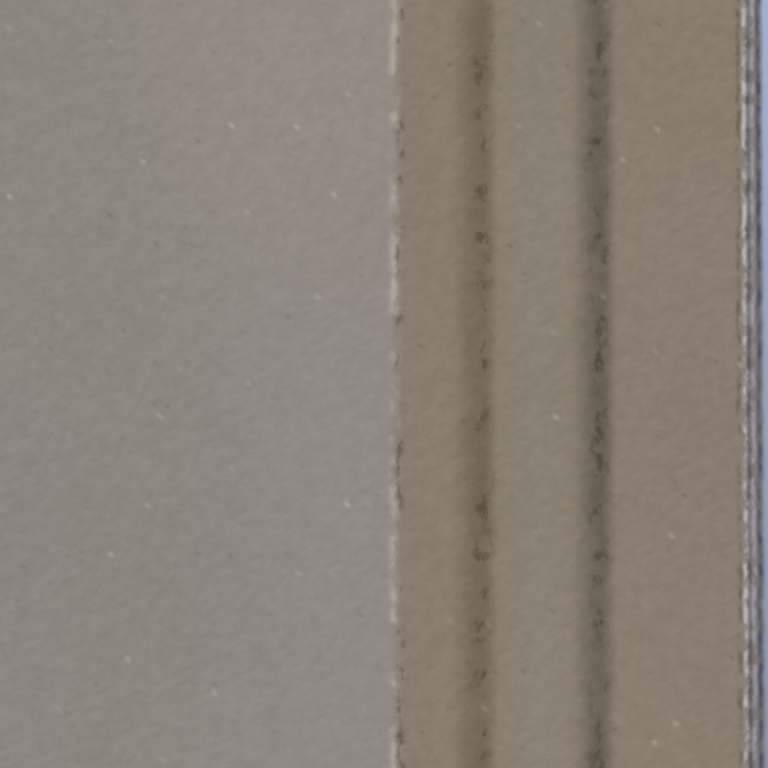
This texture is drawn by a WebGL 1 fragment shader. Its source:

```glsl
precision highp float;
// Painted wall beside a moulded door frame with two soft vertical grooves and a bright edge strip.

uniform vec2 u_resolution;

float hash(vec2 p) {
  vec3 q = fract(vec3(p.xyx) * 0.1031);
  q += dot(q, q.yzx + 33.33);
  return fract((q.x + q.y) * q.z);
}

float noise(vec2 p) {
  vec2 i = floor(p);
  vec2 f = fract(p);
  f = f * f * (3.0 - 2.0 * f);
  return mix(mix(hash(i), hash(i + vec2(1.0, 0.0)), f.x),
             mix(hash(i + vec2(0.0, 1.0)), hash(i + vec2(1.0, 1.0)), f.x), f.y);
}

float fbm(vec2 p) {
  float sum = 0.0;
  float amplitude = 0.5;
  for (int i = 0; i < 4; i++) {
    sum += amplitude * noise(p);
    p = mat2(0.8, 0.6, -0.6, 0.8) * p * 2.03 + 17.3;
    amplitude *= 0.5;
  }
  return sum / 0.9375;
}

// Soft vertical line centred on c.
float line(float x, float c, float width) {
  float d = (x - c) / width;
  return exp(-d * d);
}

// Shadow that builds slowly from the left and ends sooner on the right.
float groove(float x, float left, float deepest, float right) {
  return smoothstep(left, deepest, x) * (1.0 - smoothstep(deepest, right, x));
}

// Sparse soft flecks of varied strength, one candidate per grid cell.
float flecks(vec2 p, float density) {
  vec2 cell = floor(p);
  vec2 centre = 0.35 + 0.3 * vec2(hash(cell + 3.1), hash(cell + 8.7));
  vec2 d = fract(p) - centre;
  d.x += 0.4 * d.y;
  float spot = 1.0 - smoothstep(0.0, 0.32, length(d));
  return spot * step(1.0 - density, hash(cell + 21.0)) * hash(cell + 50.0);
}

void main() {
  vec2 uv = gl_FragCoord.xy / u_resolution;
  float ragged = fbm(uv * vec2(25.0, 60.0)) - 0.5;
  float x = uv.x + 0.005 * ragged;
  float blotch = fbm(uv * 4.0 + 5.0) - 0.5;

  // Flat wall, cooler at the left, and warmer frame turning rosy low on the right
  vec3 wall = mix(vec3(0.542, 0.522, 0.495), vec3(0.567, 0.536, 0.514), smoothstep(0.0, 0.45, uv.x));
  wall += vec3(0.012, 0.008, 0.004) * smoothstep(0.4, 1.0, uv.y);
  vec3 frame = mix(vec3(0.528, 0.493, 0.436), vec3(0.538, 0.505, 0.45), line(uv.x, 0.7, 0.05));
  float rosy = smoothstep(0.78, 0.88, uv.x) * line(uv.y, 0.42, 0.3);
  frame += vec3(0.003, -0.005, 0.007) * rosy;
  vec3 color = mix(wall, frame, smoothstep(0.506, 0.529, x));
  color += 0.018 * blotch;

  // Chipped corner: irregular pale rim and sparse dark chips
  float chips = fbm(uv * vec2(55.0, 45.0) + 12.0);
  color += 0.11 * line(x, 0.513, 0.006) * smoothstep(0.38, 0.8, chips);
  float nicks = fbm(uv * vec2(70.0, 55.0) + 9.0);
  color -= 0.13 * line(x, 0.521, 0.005) * smoothstep(0.52, 0.8, nicks);

  // Grooves
  float wear = 0.75 + 0.5 * fbm(uv * vec2(30.0, 14.0) + 2.0);
  color -= vec3(0.085, 0.086, 0.085) * wear * groove(x, 0.58, 0.628, 0.652);
  color -= vec3(0.115, 0.113, 0.105) * wear * groove(x, 0.738, 0.782, 0.806);
  float grit = smoothstep(0.5, 0.85, fbm(uv * vec2(95.0, 65.0)));
  color -= 0.09 * grit * (line(x, 0.628, 0.013) + line(x, 0.781, 0.014));

  // Plaster grain, slanted and fine
  vec2 slanted = vec2(uv.x + 0.5 * uv.y, uv.y - 0.5 * uv.x);
  color += 0.045 * (fbm(slanted * vec2(75.0, 120.0)) - 0.5);
  color += 0.01 * (noise(uv * 300.0) - 0.5);
  color += 0.09 * flecks(uv * 45.0, 0.04) - 0.05 * flecks(uv * 52.0 + 30.0, 0.04);

  // Bright edge strip: seam, flaking bead, dark gap, then a sliver of blue daylight
  float broken = fbm(uv * vec2(90.0, 70.0) + 60.0);
  float flaking = smoothstep(0.25, 0.75, broken);
  float edge = uv.x + 0.003 * ragged - 0.004 * (1.0 - uv.y);
  color -= 0.1 * line(edge, 0.961, 0.004) * flaking;
  color = mix(color, vec3(0.475, 0.455, 0.45), smoothstep(0.961, 0.973, edge));
  color += vec3(0.2, 0.2, 0.23) * line(edge, 0.968, 0.004) * (0.15 + flaking);
  color += vec3(0.13, 0.13, 0.16) * line(edge, 0.979, 0.004) * (0.1 + flaking);
  color -= 0.08 * line(edge, 0.973, 0.003) * (1.4 - flaking);
  vec3 daylight = mix(vec3(0.56, 0.58, 0.66), vec3(0.63, 0.69, 0.83), uv.y);
  color = mix(color, daylight, smoothstep(0.985, 0.996, edge));
  color -= vec3(0.15, 0.13, 0.08) * line(edge, 0.987, 0.004) * (0.4 + 0.8 * flaking);

  gl_FragColor = vec4(clamp(color, 0.0, 1.0), 1.0);
}
```
